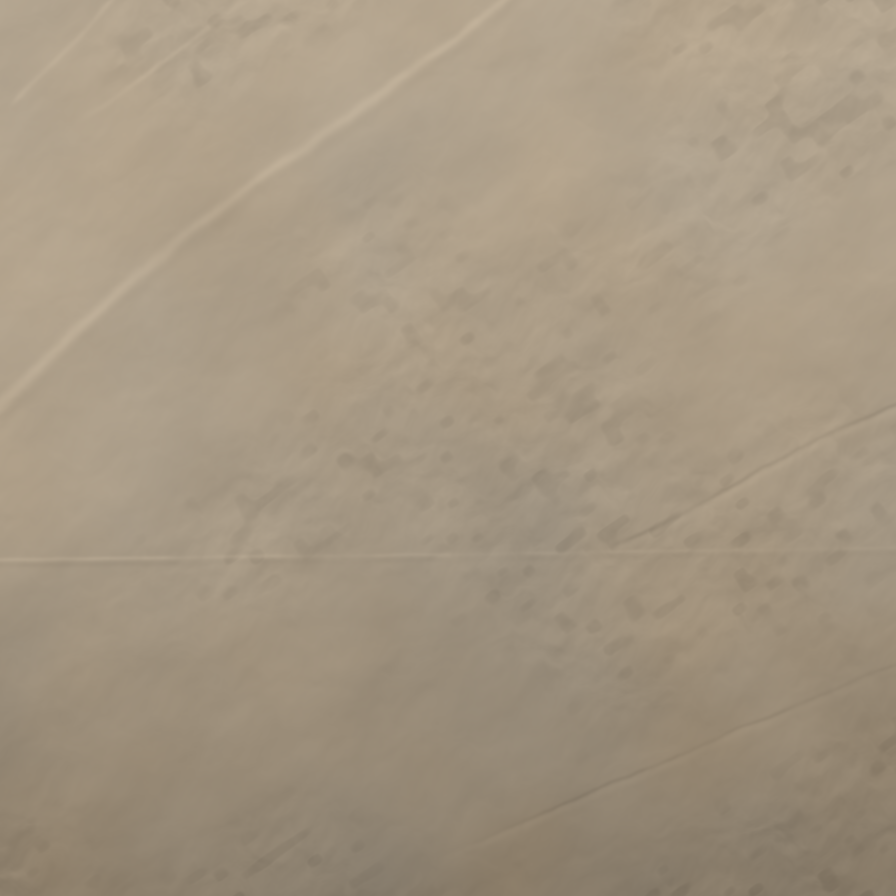
Write a WebGL 1 fragment shader that draws this texture.

```glsl
precision highp float;
// Honed beige stone: soft vertical shading, diagonal mottling, pale and dark veins, one fine joint.
uniform vec2 u_resolution;

const vec3 SHADE = vec3(0.550, 0.500, 0.428);
const vec3 LIGHT = vec3(0.710, 0.650, 0.563);
const vec3 WARM_SHIFT = vec3(0.012, 0.000, -0.014);
const float TOP_TONE = 0.95;       // 0 is SHADE, 1 is LIGHT
const float BOTTOM_FALL = 1.05;    // loss of tone toward the bottom edge
const float SIDE_FALL = 0.12;      // loss of tone toward the right edge
const float GRAIN_ANGLE = 0.62;    // radians
const float CLOUD_AMOUNT = 0.34;
const float BLOTCH_AMOUNT = 0.30;
const float RELIEF_AMOUNT = 0.42;
const float PIT_AMOUNT = 0.20;

float hash(vec2 p) {
  vec3 q = fract(vec3(p.xyx) * 0.1031);
  q += dot(q, q.yzx + 33.33);
  return fract((q.x + q.y) * q.z);
}

float noise(vec2 p) {
  vec2 cell = floor(p), f = fract(p);
  f = f * f * f * (f * (f * 6.0 - 15.0) + 10.0);
  float low = mix(hash(cell), hash(cell + vec2(1.0, 0.0)), f.x);
  float high = mix(hash(cell + vec2(0.0, 1.0)), hash(cell + vec2(1.0)), f.x);
  return mix(low, high, f.y);
}

// Layered noise, centred on zero.
float fbm(vec2 p) {
  float sum = 0.0, gain = 0.5;
  for (int i = 0; i < 4; i++) {
    sum += gain * (noise(p) - 0.5);
    p = mat2(1.6, 1.2, -1.2, 1.6) * p + 17.3;
    gain *= 0.5;
  }
  return sum;
}

// Position along the line a-b (0 to 1) and signed distance across it.
vec2 lineSpace(vec2 p, vec2 a, vec2 b) {
  vec2 d = b - a;
  float len = length(d);
  d /= len;
  return vec2(dot(p - a, d) / len, dot(p - a, vec2(-d.y, d.x)));
}

// Soft ridge of the given half width.
float ridge(float across, float width) {
  return exp(-across * across / (width * width));
}

// Fades in and out at both ends of a line.
float ends(float along, float fade) {
  return smoothstep(0.0, fade, along) * (1.0 - smoothstep(1.0 - fade, 1.0, along));
}

float stoneTone(vec2 p, vec2 grain) {
  float depth = 1.0 - p.y;
  float tone = TOP_TONE - BOTTOM_FALL * depth * depth - SIDE_FALL * (p.x - 0.5);
  tone += CLOUD_AMOUNT * fbm(grain * vec2(3.0, 4.5) + 4.0);
  tone += BLOTCH_AMOUNT * fbm(grain * vec2(11.0, 17.0) + 31.0);

  // Fine bumps lit from the upper left, stronger in patches.
  float patches = smoothstep(0.32, 0.72, noise(grain * vec2(4.0, 6.0) + 52.0));
  vec2 bump = grain * vec2(27.0, 42.0) + 1.2 * fbm(p * 20.0);
  float relief = fbm(bump) - fbm(bump + vec2(0.10, 0.38));
  tone += RELIEF_AMOUNT * relief * (0.35 + 0.65 * patches);

  // Small shallow pits.
  float pits = smoothstep(0.69, 0.93, noise(grain * vec2(42.0, 64.0) + 9.0));
  return tone - PIT_AMOUNT * pits * patches;
}

float veinTone(vec2 p) {
  float wobble = 0.006 * fbm(p * 24.0) + 0.008 * fbm(p * 7.0 + 3.0);
  float broken = 0.45 + 0.55 * smoothstep(0.25, 0.65, noise(p * 23.0));

  // Broad pale vein with a slow bend.
  vec2 v = lineSpace(p, vec2(0.0, 0.557), vec2(0.553, 1.0));
  float bend = 0.009 * sin(6.2832 * (v.x - 0.18)) + 0.003;
  float width = 0.0045 + 0.0025 * noise(vec2(v.x * 13.0, 2.0));
  float tone = 0.30 * ridge(v.y - bend - wobble, width) * (0.65 + 0.35 * broken);
  tone -= 0.07 * ridge(v.y - bend - wobble + 0.012, 0.007);

  // Two thin pale veins in the upper left corner.
  v = lineSpace(p, vec2(0.085, 0.860), vec2(0.290, 1.012));
  tone += 0.25 * ridge(v.y - wobble, 0.0035) * ends(v.x, 0.12) * broken;
  v = lineSpace(p, vec2(0.008, 0.877), vec2(0.135, 1.012));
  tone += 0.21 * ridge(v.y - wobble, 0.0035) * ends(v.x, 0.12) * broken;

  // Dark crack with a pale lower lip.
  v = lineSpace(p, vec2(0.675, 0.387), vec2(1.06, 0.578));
  float across = v.y + 0.004 * sin(v.x * 8.0) - wobble;
  tone += ends(v.x, 0.10) * (0.13 * ridge(across + 0.006, 0.005)
    - 0.30 * ridge(across, 0.0028) * broken);

  // Fainter crack near the bottom, paler toward its left end.
  v = lineSpace(p, vec2(0.46, 0.030), vec2(1.04, 0.278));
  across = v.y - wobble;
  tone += ends(v.x, 0.16) * (0.15 * ridge(across + 0.005, 0.005) * (1.0 - 0.7 * v.x)
    - 0.23 * ridge(across, 0.0026) * broken * smoothstep(0.05, 0.35, v.x));

  // Nearly level joint, clearest on the left.
  v = lineSpace(p, vec2(0.0, 0.375), vec2(1.0, 0.388));
  across = v.y - 0.25 * wobble;
  float fade = mix(1.0, 0.42, smoothstep(0.0, 0.75, v.x)) * broken;
  tone += fade * (0.27 * ridge(across, 0.0025) - 0.14 * ridge(across + 0.006, 0.0035));
  return tone;
}

void main() {
  vec2 p = gl_FragCoord.xy / u_resolution;
  float c = cos(GRAIN_ANGLE), s = sin(GRAIN_ANGLE);
  vec2 grain = mat2(c, -s, s, c) * p;
  float tone = stoneTone(p, grain) + veinTone(p);
  float warmth = 2.0 * fbm(p * 5.0 + 71.0);
  gl_FragColor = vec4(mix(SHADE, LIGHT, tone) + WARM_SHIFT * warmth, 1.0);
}
```
